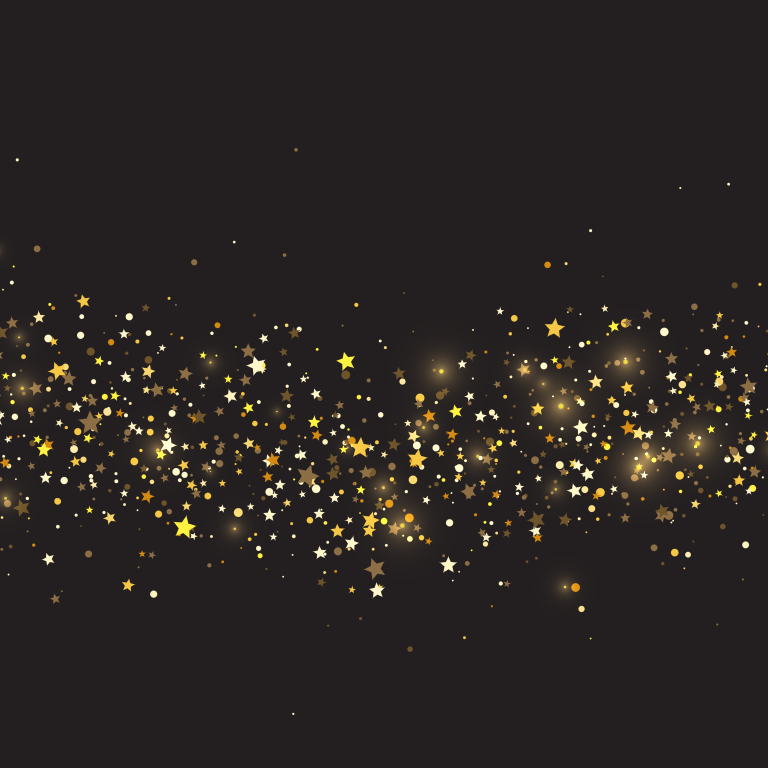
Give the GLSL for this background, as a three.js fragment shader.

```glsl
// Drifting band of golden stars, confetti dots and soft glows on a dark backdrop.
varying vec2 vUv;

const float TAU = 6.283185;
const float EDGE = 0.0009;          // half width of smoothed edges

// Palette
const vec3 BACKDROP = vec3(0.137, 0.122, 0.126);
const vec3 BROWN = vec3(0.43, 0.33, 0.17);
const vec3 TAN = vec3(0.55, 0.43, 0.27);
const vec3 ORANGE = vec3(0.83, 0.54, 0.07);
const vec3 GOLD = vec3(0.96, 0.78, 0.27);
const vec3 YELLOW = vec3(1.0, 0.95, 0.25);
const vec3 CREAM = vec3(1.0, 0.97, 0.80);
const vec3 GLOW_TINT = vec3(1.0, 0.80, 0.42);

// Band shape
const float BAND_HEIGHT = 0.412;
const float BAND_WAVE = 0.033;
const float UPPER_STRETCH = 1.2;    // the band thins out more slowly upward

// Layers: (cells per side, band spread, fill chance) and (smallest, largest radius)
const vec3 DUST = vec3(40.0, 0.14, 0.6);
const vec2 DUST_RADII = vec2(0.0011, 0.0027);
const vec3 DOTS = vec3(42.0, 0.108, 0.85);
const vec2 DOT_RADII = vec2(0.0018, 0.0058);
const vec3 STARS = vec3(36.0, 0.095, 0.95);
const vec2 STAR_RADII = vec2(0.0046, 0.0098);
const vec3 BIG_STARS = vec3(13.0, 0.12, 0.85);
const vec2 BIG_RADII = vec2(0.0095, 0.0165);
const float STAR_WAIST = 0.48;      // inner radius over outer radius
const vec3 GLOWS = vec3(10.0, 0.14, 1.0);
const float GLOW_FALLOFF = 0.021;
const float GLOW_STRENGTH = 0.68;
const float CORE_RADIUS = 0.0065;

vec4 hash4(vec2 p) {
  vec4 q = fract(p.xyxy * vec4(0.1031, 0.1030, 0.0973, 0.1099));
  q += dot(q, q.wzxy + 33.33);
  return fract((q.xxyz + q.yzzw) * q.zywx);
}

// Chance of finding a piece near a point: a bell around a gentle wave
float bandDensity(vec2 p, float spread) {
  float offset = p.y - BAND_HEIGHT - BAND_WAVE * cos(TAU * p.x);
  float reach = spread * (offset > 0.0 ? UPPER_STRETCH : 1.0);
  return exp(-offset * offset / (reach * reach));
}

vec3 pickColor(float pick) {
  if (pick < 0.17) return BROWN;
  if (pick < 0.36) return TAN;
  if (pick < 0.45) return ORANGE;
  if (pick < 0.56) return GOLD;
  if (pick < 0.63) return YELLOW;
  return mix(GOLD, CREAM, smoothstep(0.55, 0.8, pick));
}

// Five-pointed star, folded to half of one point
float starDistance(vec2 p, float radius, float turn) {
  float sector = TAU / 5.0;
  float angle = mod(atan(p.x, p.y) + turn + 0.5 * sector, sector) - 0.5 * sector;
  vec2 folded = length(p) * vec2(cos(angle), abs(sin(angle)));
  vec2 tip = vec2(radius, 0.0);
  vec2 waist = STAR_WAIST * radius * vec2(cos(0.5 * sector), sin(0.5 * sector));
  vec2 side = waist - tip;
  return dot(folded - tip, normalize(vec2(side.y, -side.x)));
}

// Paints one jittered grid of dots or stars
void scatter(inout vec3 color, vec2 uv, vec3 layer, vec2 radii, bool isStar, float seed) {
  for (int j = -1; j <= 1; j++) {
    for (int i = -1; i <= 1; i++) {
      vec2 cell = floor(uv * layer.x) + vec2(float(i), float(j));
      vec4 place = hash4(cell + seed);
      vec4 look = hash4(cell + seed + 71.7);
      vec2 center = (cell + place.xy) / layer.x;
      if (place.z > layer.z * bandDensity(center, layer.y)) continue;
      float radius = mix(radii.x, radii.y, look.x * look.x);
      vec2 p = uv - center;
      float d = isStar ? starDistance(p, radius, (look.y - 0.5) * 0.8) : length(p) - radius;
      color = mix(color, pickColor(look.z), 1.0 - smoothstep(-EDGE, EDGE, d));
    }
  }
}

// Sums the halos; those away from the band stay small
void addGlows(inout vec3 color, vec2 uv, float seed) {
  for (int j = -1; j <= 1; j++) {
    for (int i = -1; i <= 1; i++) {
      vec2 cell = floor(uv * GLOWS.x) + vec2(float(i), float(j));
      vec4 place = hash4(cell + seed);
      vec2 center = (cell + place.xy) / GLOWS.x;
      float density = bandDensity(center, GLOWS.y);
      if (place.z > GLOWS.z * density) continue;
      float size = mix(0.2, 1.0, density * place.w);
      float r = length(uv - center);
      float halo = exp(-r / (GLOW_FALLOFF * size)) * (1.0 - smoothstep(0.05, 0.1, r));
      color += GLOW_TINT * GLOW_STRENGTH * sqrt(size) * halo;
      float core = 1.0 - smoothstep(0.4, 1.0, r / (CORE_RADIUS * size));
      color = mix(color, mix(GOLD, YELLOW, place.w), 0.85 * core);
    }
  }
}

void main() {
  vec3 color = BACKDROP;
  scatter(color, vUv, DUST, DUST_RADII, false, 61.0);
  scatter(color, vUv, DOTS, DOT_RADII, false, 11.0);
  scatter(color, vUv, STARS, STAR_RADII, true, 137.0);
  scatter(color, vUv, BIG_STARS, BIG_RADII, true, 253.0);
  addGlows(color, vUv, 389.0);
  gl_FragColor = vec4(min(color, 1.0), 1.0);
}
```
